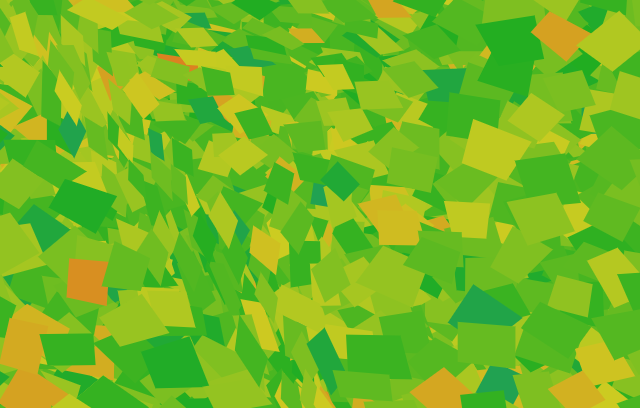
A Shadertoy shader for this background:

```glsl
vec3 hash3(vec2 p)
{
    vec3 q = fract(p.xyx * vec3(0.1031, 0.1030, 0.0973));
    q += dot(q, q.yxz + 33.33);
    return fract((q.xxy + q.yzz) * q.zyx);
}

// Hue in degrees; greener leaves are darker.
vec3 leafColour(float hue)
{
    vec3 wheel = clamp(abs(mod(hue / 60.0 + vec3(0, 4, 2), 6.0) - 3.0) - 1.0, 0.0, 1.0);
    return mix(vec3(0.13), vec3(0.92 - 0.002 * hue), wheel);
}

// Coverage of one tapered quad, squeezed according to where it lies.
float quadCoverage(vec2 p, vec2 centre, vec3 shape, vec3 tilt, float squeeze)
{
    // Steep slope on the left, upright valley in the middle, flat ground above
    float slope = (centre.x - 0.195 - 0.72 * (0.795 - centre.y)) / 0.13;
    float wall = exp(-slope * slope);
    vec2 v = (centre - vec2(0.76, 0.42)) / 0.2;
    float valley = exp(-dot(v, v));
    float flatTop = smoothstep(0.68, 0.92, centre.y) * smoothstep(1.3, 0.9, centre.x);
    float steep = smoothstep(0.2, 0.5, max(wall, 0.6 * valley));
    vec2 n = normalize(mix(vec2(0.3, 1.0), vec2(1.0, 0.42 * wall), steep));
    float stretch = squeeze * (0.25 + 1.6 * wall + 0.25 * valley + 0.8 * flatTop * (1.0 - steep));

    // Skewed axes of the quad
    float angle = 6.2832 * tilt.x;
    vec2 a = vec2(cos(angle), sin(angle));
    vec2 b = vec2(-a.y, a.x);
    a += n * stretch * dot(n, a);
    b += n * stretch * dot(n, b);

    float size = mix(0.66, 1.0, smoothstep(0.15, 0.65, length(centre - vec2(0.62, 0.78))));
    vec2 halfSize = size * mix(vec2(0.046), vec2(0.076), shape.xy);
    vec2 d = p - centre;
    vec2 q = vec2(dot(d, a), dot(d, b));
    halfSize.x *= 1.0 + 0.36 * (tilt.y - 0.5) * clamp(q.y / halfSize.y, -1.0, 1.0);
    vec2 edge = (abs(q) - halfSize) / vec2(length(a), length(b));
    return clamp(0.5 - max(edge.x, edge.y) * iResolution.y, 0.0, 1.0);
}

void mainImage(out vec4 fragColor, in vec2 fragCoord)
{
    vec2 p = fragCoord / iResolution.y;
    vec3 colour = leafColour(104.0);
    const float cellSize = 0.15;

    // Paint layers from back to front, lower quads over higher ones
    for (int layer = 0; layer < 12; layer++)
    {
        float depth = float(layer);
        vec2 shift = hash3(vec2(depth + 3.0, 71.0)).xy * cellSize;
        vec2 home = floor((p + shift) / cellSize);
        for (int j = 1; j >= -1; j--)
        for (int i = -1; i <= 1; i++)
        {
            vec2 cell = home + vec2(i, j);
            vec2 seed = cell + vec2(41.0, 67.0) * (depth + 1.0);
            vec3 place = hash3(seed);
            vec3 shape = hash3(seed + 213.7);
            vec3 tilt = hash3(seed + 517.3);
            vec3 tint = hash3(seed + 831.9);
            vec2 centre = (cell + place.xy) * cellSize - shift;
            float cover = quadCoverage(p, centre, shape, tilt, smoothstep(1.0, 5.0, depth));
            float hue = 89.0 + 44.0 * (dot(tint, vec3(1.0)) - 1.5);
            colour = mix(colour, leafColour(hue), cover);
        }
    }
    fragColor = vec4(colour, 1.0);
}
```
